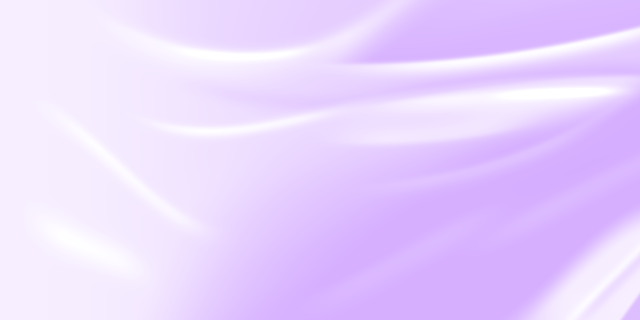
Write a Shadertoy shader that draws this background.

```glsl
// Height at x of the cubic through four points
float curve(float x, vec2 a, vec2 b, vec2 c, vec2 d) {
    float ab = (b.y - a.y) / (b.x - a.x);
    float bc = (c.y - b.y) / (c.x - b.x);
    float cd = (d.y - c.y) / (d.x - c.x);
    float abc = (bc - ab) / (c.x - a.x);
    float bcd = (cd - bc) / (d.x - b.x);
    float abcd = (bcd - abc) / (d.x - a.x);
    return a.y + (x - a.x) * (ab + (x - b.x) * (abc + (x - c.x) * abcd));
}

// Soft ridge with its own falloff above and below, fading at both ends
float fold(vec2 p, vec2 a, vec2 b, vec2 c, vec2 d, float above, float below) {
    float h = p.y - curve(p.x, a, b, c, d);
    float s = (p.x - a.x) / (d.x - a.x);
    float r = h / (h > 0.0 ? above : below);
    return exp(-r * r) * smoothstep(0.0, 0.35, s) * (1.0 - smoothstep(0.65, 1.0, s));
}

vec2 gradient(vec2 cell) {
    float angle = 6.2832 * fract(sin(dot(cell, vec2(127.1, 311.7))) * 43758.5);
    return vec2(cos(angle), sin(angle));
}

float gradientNoise(vec2 p) {
    vec2 i = floor(p), f = fract(p);
    vec2 u = f * f * (3.0 - 2.0 * f);
    vec2 e = vec2(1, 0);
    float low = mix(dot(gradient(i), f), dot(gradient(i + e.xy), f - e.xy), u.x);
    float high = mix(dot(gradient(i + e.yx), f - e.yx), dot(gradient(i + e.xx), f - e.xx), u.x);
    return mix(low, high, u.y);
}

void mainImage(out vec4 fragColor, in vec2 fragCoord) {
    vec2 p = fragCoord / iResolution.y;
    p.x += 1.0 - 0.5 * iResolution.x / iResolution.y;

    // Depth of violet: 0 is white, 1 is the deepest tone
    float depth = mix(0.2, 0.39, smoothstep(0.1, 0.9, p.x));

    // Upper sheets
    float crest = p.y - curve(p.x, vec2(0.22, 1.0), vec2(0.56, 0.844), vec2(0.86, 0.826), vec2(1.28, 1.0));
    float ribbon = p.y - curve(p.x, vec2(1.04, 0.66), vec2(1.25, 0.695), vec2(1.56, 0.735), vec2(2.1, 0.74));
    float seam = p.y - curve(p.x, vec2(0.96, 0.797), vec2(1.2, 0.794), vec2(1.56, 0.823), vec2(2.4, 1.03));
    depth += 0.13 * smoothstep(0.0, 0.06, crest) * smoothstep(0.2, 0.7, p.x);
    depth = mix(depth, 0.64, smoothstep(0.0, 0.03, ribbon) * smoothstep(0.6, 1.4, p.x));
    float sheet = smoothstep(0.0, 0.16, p.x - 1.04 - (p.y - 0.82) * 1.3);
    depth = mix(depth, 0.92 - 0.8 * max(seam - 0.03, 0.0), smoothstep(-0.005, 0.02, seam) * sheet);

    // Deep lower sheet, soft on the left and firmer on the right
    float edge = curve(p.x, vec2(0.65, 0.0), vec2(0.885, 0.3), vec2(1.25, 0.52), vec2(2.0, 0.727)) - p.y;
    float blur = mix(0.5, 0.06, smoothstep(0.6, 1.7, p.x));
    depth = mix(depth, 0.98, smoothstep(-blur, blur, edge));

    // Pale drape in the lower right corner
    float drape = curve(p.x, vec2(1.54, -0.02), vec2(1.75, 0.15), vec2(1.88, 0.27), vec2(2.0, 0.35)) - p.y;
    depth = mix(depth, 0.2, smoothstep(-0.03, 0.09, drape) * smoothstep(1.45, 1.8, p.x));
    float crease = p.y - (p.x - 1.78);
    depth += 0.25 * exp(-pow((crease + 0.03) / 0.03, 2.0)) * smoothstep(1.75, 1.9, p.x);
    depth -= 0.2 * exp(-pow(crease / 0.02, 2.0)) * smoothstep(1.7, 1.85, p.x);
    depth += 0.6 * smoothstep(0.0, 0.03, 1.4 * (p.x - 1.93) - p.y);

    // Shaded undersides
    depth += 0.22 * fold(p, vec2(0.9, 0.635), vec2(1.25, 0.697), vec2(1.56, 0.742), vec2(2.4, 0.75), 0.035, 0.012);
    depth += 0.12 * fold(p, vec2(0.5, 0.76), vec2(0.7, 0.71), vec2(0.9, 0.68), vec2(1.2, 0.69), 0.03, 0.03);

    // Bright folds
    float light = 0.0;
    light += 0.22 * fold(p, vec2(0.22, 1.0), vec2(0.56, 0.844), vec2(0.86, 0.826), vec2(1.28, 1.0), 0.02, 0.06);
    light += 0.28 * fold(p, vec2(0.5, 0.855), vec2(0.64, 0.832), vec2(0.82, 0.826), vec2(1.05, 0.868), 0.014, 0.016);
    light += 0.2 * fold(p, vec2(0.95, 0.845), vec2(1.07, 0.88), vec2(1.17, 0.94), vec2(1.4, 1.1), 0.04, 0.04);
    light += 0.6 * fold(p, vec2(0.9, 0.798), vec2(1.2, 0.794), vec2(1.56, 0.823), vec2(2.4, 1.03), 0.01, 0.032);
    light += 0.33 * fold(p, vec2(0.37, 0.66), vec2(0.625, 0.591), vec2(0.807, 0.604), vec2(1.2, 0.68), 0.014, 0.02);
    light += 0.28 * fold(p, vec2(1.0, 0.64), vec2(1.35, 0.685), vec2(1.67, 0.708), vec2(2.1, 0.715), 0.018, 0.04);
    light += 0.4 * fold(p, vec2(1.5, 0.695), vec2(1.7, 0.707), vec2(1.85, 0.712), vec2(2.02, 0.715), 0.016, 0.014);
    light += 0.3 * fold(p, vec2(0.95, 0.565), vec2(1.3, 0.565), vec2(1.48, 0.583), vec2(1.75, 0.64), 0.05, 0.016);
    light += 0.2 * fold(p, vec2(1.05, 0.4), vec2(1.354, 0.44), vec2(1.615, 0.51), vec2(2.05, 0.76), 0.016, 0.03);
    light += 0.2 * fold(p, vec2(0.08, 0.69), vec2(0.286, 0.557), vec2(0.443, 0.414), vec2(0.75, 0.275), 0.022, 0.035);
    light += 0.2 * fold(p, vec2(0.05, 0.34), vec2(0.2, 0.26), vec2(0.34, 0.2), vec2(0.52, 0.12), 0.05, 0.05);
    light += 0.12 * fold(p, vec2(0.85, 0.0), vec2(1.1, 0.11), vec2(1.35, 0.24), vec2(1.65, 0.39), 0.03, 0.05);
    light += 0.13 * fold(p, vec2(1.4, 0.18), vec2(1.7, 0.34), vec2(2.0, 0.49), vec2(2.3, 0.6), 0.03, 0.04);

    // Faint silk grain along the sweep
    float grain = gradientNoise(vec2(p.x * 1.5 + p.y, (p.y - 0.35 * p.x) * 9.0));
    depth += 0.04 * grain * smoothstep(0.3, 1.2, p.x);

    vec3 deepViolet = vec3(0.835, 0.68, 1.0);
    fragColor = vec4(mix(vec3(1), deepViolet, clamp(depth - light, 0.0, 1.1)), 1.0);
}
```
